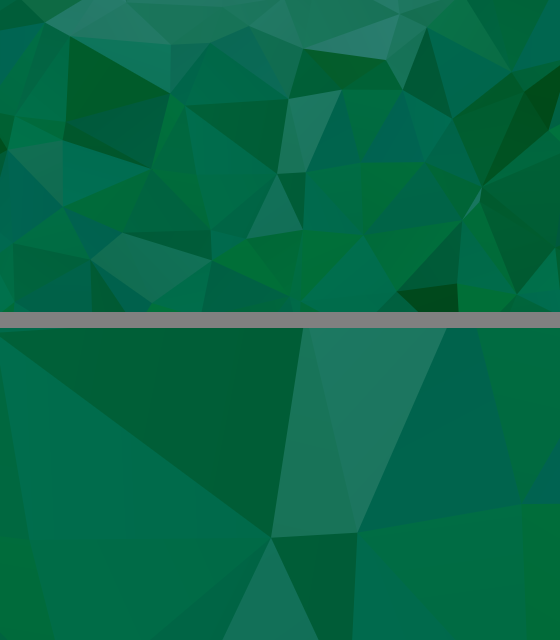
Top: the whole. Bottom: its middle third, enlarged.
Write a Shadertoy shader that draws this background.

```glsl
// Low-poly backdrop of irregular green and teal facets, lighter along the top.

vec2 hash22(vec2 p) {
    vec3 q = fract(p.xyx * vec3(0.1031, 0.1030, 0.0973));
    q += dot(q, q.yzx + 33.33);
    return fract((q.xx + q.yz) * q.zy);
}

float gradientDot(vec2 corner, vec2 p) {
    return dot(hash22(corner + 19.0) * 2.0 - 1.0, p - corner);
}

float gradientNoise(vec2 p) {
    vec2 i = floor(p), f = p - i;
    vec2 u = f * f * f * (f * (f * 6.0 - 15.0) + 10.0);
    return mix(mix(gradientDot(i, p), gradientDot(i + vec2(1, 0), p), u.x),
               mix(gradientDot(i + vec2(0, 1), p), gradientDot(i + 1.0, p), u.x), u.y);
}

// Each mesh vertex stays inside its own cell, so the quads never overlap.
vec2 meshVertex(vec2 cell) {
    return cell + 0.06 + 0.88 * hash22(cell + 7.0);
}

// Interior angle at v, counter-clockwise from the next corner to the previous.
float cornerAngle(vec2 v, vec2 next, vec2 prev) {
    vec2 a = next - v, b = prev - v;
    return mod(atan(a.x * b.y - a.y * b.x, dot(a, b)), 6.28319);
}

float edgeDistance(vec2 p, vec2 a, vec2 b) {
    vec2 e = b - a;
    return dot(p - a, vec2(e.y, -e.x)) / length(e);
}

float triangleDistance(vec2 p, vec2 a, vec2 b, vec2 c) {
    return max(edgeDistance(p, a, b), max(edgeDistance(p, b, c), edgeDistance(p, c, a)));
}

vec3 facetColor(vec2 uv, vec2 id, float aspect) {
    vec2 r = hash22(id + 71.0);
    float shade = r.x - 0.12 * smoothstep(0.65, 0.95, uv.x);

    // Dark to mid greens, leaning to teal or leaf green
    vec3 col = mix(vec3(0.0, 0.29, 0.13), vec3(0.0, 0.35, 0.19), smoothstep(-0.06, 0.1, shade));
    col = mix(col, vec3(0.0, 0.385, 0.26), smoothstep(0.12, 0.3, shade));
    col = mix(col, vec3(0.0, 0.43, 0.27), smoothstep(0.48, 0.62, shade));
    col.b += 0.11 * (r.y - 0.5) + 0.05 * gradientNoise(uv * 4.0);
    col.g += 0.03 * (fract(r.y * 7.0) - 0.5);

    // Pale facets: a band at the top and a small cluster near the middle
    float band = smoothstep(0.76, 0.87, uv.y + 0.12 * gradientNoise(uv * 5.0))
               * smoothstep(0.02, 0.16, uv.x) * smoothstep(0.88, 0.74, uv.x);
    float cluster = smoothstep(0.13, 0.07, length((uv - vec2(0.52, 0.56)) * vec2(aspect, 1.0)));
    float pale = max(max(band, cluster), 0.7 * step(0.96, r.y));
    vec3 paleColor = mix(vec3(0.09, 0.45, 0.34), vec3(0.17, 0.49, 0.44), r.x * r.x);
    return mix(col, paleColor, pale);
}

void mainImage(out vec4 fragColor, in vec2 fragCoord) {
    const float rows = 5.3;
    float aspect = iResolution.x / iResolution.y;
    float pixel = rows / iResolution.y;
    vec2 p = fragCoord * pixel;
    vec3 sum = vec3(0.0);
    float total = 0.0;

    // Only the four quads around this cell can cover the point
    for (int k = 0; k < 4; k++) {
        vec2 cell = floor(p) - vec2(k % 2, k / 2);
        vec2 a = meshVertex(cell), b = meshVertex(cell + vec2(1, 0));
        vec2 c = meshVertex(cell + 1.0), d = meshVertex(cell + vec2(0, 1));

        // Delaunay choice of diagonal
        bool splitAC = cornerAngle(b, c, a) + cornerAngle(d, a, c) < 3.14159;

        for (int side = 0; side < 2; side++) {
            vec2 t0 = side == 0 ? a : (splitAC ? a : b);
            vec2 t1 = side == 0 ? b : c;
            vec2 t2 = side == 0 ? (splitAC ? c : d) : d;
            float cover = clamp(0.5 - triangleDistance(p, t0, t1, t2) / pixel, 0.0, 1.0);
            if (cover > 0.0) {
                vec2 centre = (t0 + t1 + t2) / 3.0;
                vec2 id = vec2(cell.x * 2.0 + float(side), cell.y);
                vec2 slope = hash22(id + 131.0) - 0.5;
                vec3 col = facetColor(centre / rows / vec2(aspect, 1.0), id, aspect);
                sum += cover * col * (1.0 + 0.06 * dot(p - centre, slope));
                total += cover;
            }
        }
    }
    fragColor = vec4(sum / max(total, 0.001), 1.0);
}
```
